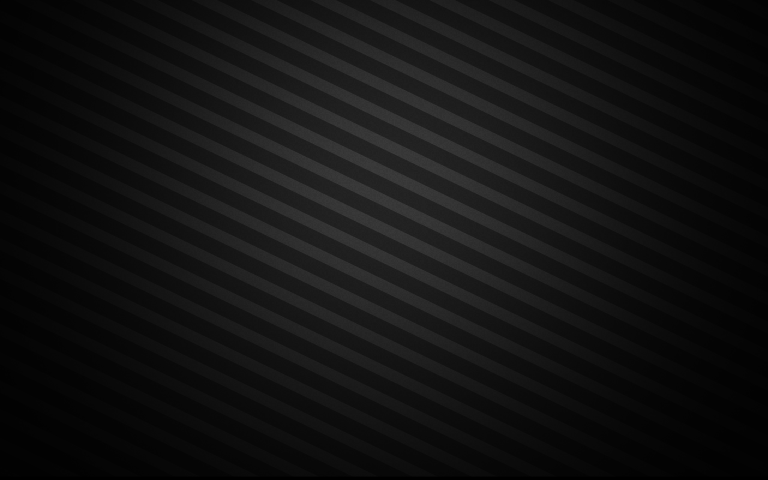
Write a WebGL 2 fragment shader that draws this background.

```glsl
#version 300 es
precision highp float;

uniform vec2 u_resolution;
out vec4 outColor;

float hash(vec2 cell) {
    vec3 q = fract(cell.xyx * vec3(0.1031, 0.1030, 0.0973));
    q += dot(q, q.yzx + 33.33);
    return fract((q.x + q.y) * q.z);
}

// Coverage of the light diagonal bands, falling to the right
float stripes(vec2 p) {
    float across = (1.0 - p.y - 0.48 * p.x - 0.0333) / 0.0594;
    float soft = 1.2 * (1.11 / u_resolution.y) / 0.0594;
    float fromCentre = abs(fract(across + 0.5) - 0.5);
    return 1.0 - smoothstep(-0.5 * soft, 0.5 * soft, fromCentre - 0.215);
}

void main() {
    vec2 p = gl_FragCoord.xy / u_resolution.y;
    float aspect = u_resolution.x / u_resolution.y;

    // Charcoal bands
    vec3 color = mix(vec3(0.138), vec3(0.222), stripes(p));

    // Fine fabric grain
    color *= 1.0 + 0.09 * (hash(floor(p * 400.0)) - 0.5);

    // Spotlight above the centre, fading to black at the corners
    vec2 fromLight = (p - vec2(0.5 * aspect, 0.63)) / vec2(0.51, 0.49);
    color *= 0.025 + 0.975 * exp(-dot(fromLight, fromLight));

    // Thin black lower edge
    color *= smoothstep(0.005, 0.009, p.y);

    outColor = vec4(color, 1.0);
}
```
